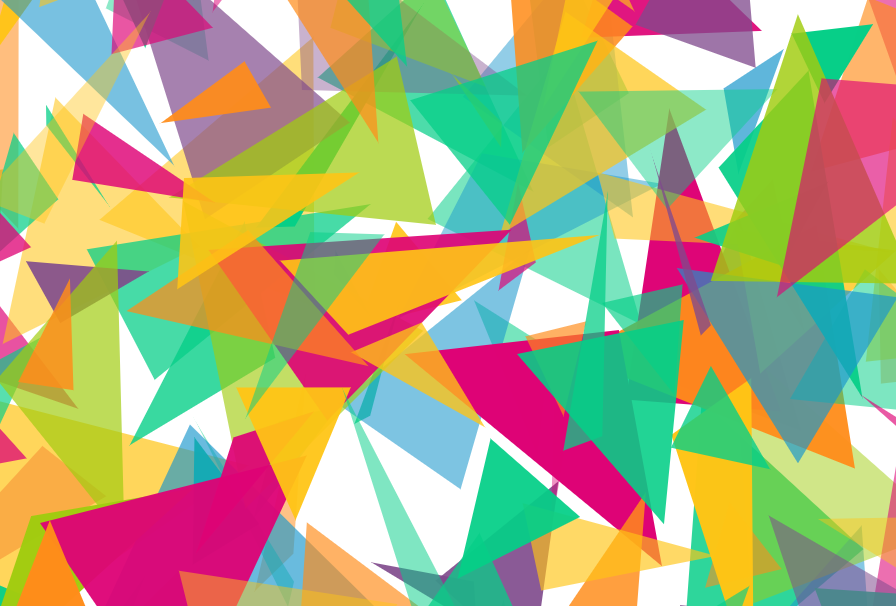
Reproduce this background procedurally as a Shadertoy shader.

```glsl
// Scattered translucent triangles in bright colours, layered over white paper.

#define TRIANGLES 138
#define MIN_RADIUS 0.08
#define MAX_RADIUS 0.285
#define MIN_ALPHA 0.42
#define MAX_ALPHA 1.0
#define MIN_ARC 0.12
#define MAX_ARC 2.6
#define MARGIN 0.15
#define COLOUR_STEP 0.23607
#define SEED 17u

const vec3 PAPER   = vec3(1.0);
const vec3 GREEN   = vec3(0.02, 0.81, 0.53);
const vec3 YELLOW  = vec3(1.00, 0.77, 0.08);
const vec3 ORANGE  = vec3(1.00, 0.55, 0.10);
const vec3 MAGENTA = vec3(0.87, 0.01, 0.46);
const vec3 LIME    = vec3(0.63, 0.80, 0.06);
const vec3 BLUE    = vec3(0.10, 0.59, 0.80);
const vec3 PURPLE  = vec3(0.50, 0.29, 0.55);

// Integer hash, advancing the state and returning a value in 0..1
float random(inout uint state) {
    state = state * 747796405u + 2891336453u;
    uint word = ((state >> ((state >> 28u) + 4u)) ^ state) * 277803737u;
    word = (word >> 22u) ^ word;
    return float(word >> 8u) / 16777216.0;
}

// Weighted choice from the palette
vec3 pickColour(float h) {
    if (h < 0.30) return GREEN;
    if (h < 0.48) return YELLOW;
    if (h < 0.60) return ORANGE;
    if (h < 0.76) return MAGENTA;
    if (h < 0.85) return LIME;
    if (h < 0.93) return BLUE;
    return PURPLE;
}

// Signed distance to the line through a and b
float lineDistance(vec2 p, vec2 a, vec2 b) {
    vec2 edge = b - a;
    return dot(p - a, vec2(edge.y, -edge.x)) / max(length(edge), 1e-5);
}

// Largest edge distance, negative inside; corners run counter-clockwise
float triangleDistance(vec2 p, vec2 a, vec2 b, vec2 c) {
    return max(lineDistance(p, a, b), max(lineDistance(p, b, c), lineDistance(p, c, a)));
}

vec2 direction(float angle) {
    return vec2(cos(angle), sin(angle));
}

void mainImage(out vec4 fragColor, in vec2 fragCoord) {
    vec2 p = fragCoord / iResolution.y;
    vec2 canvas = vec2(iResolution.x / iResolution.y, 1.0);
    vec3 colour = PAPER;

    for (int i = 0; i < TRIANGLES; i++) {
        uint state = uint(i) * 1973u + SEED * 9277u;
        random(state);

        // Even scatter from a low-discrepancy sequence, loosened by jitter
        vec2 spread = fract(0.5 + float(i) * vec2(0.75488, 0.56984));
        vec2 jitter = vec2(random(state), random(state)) - 0.5;
        vec2 centre = spread * (canvas + 2.0 * MARGIN) - MARGIN + 0.15 * jitter;

        // Corners on a circle; a short first arc makes a sliver
        float radius = mix(MIN_RADIUS, MAX_RADIUS, random(state));
        float angleA = 6.28318 * random(state);
        float angleB = angleA + mix(MIN_ARC, MAX_ARC, random(state));
        float angleC = angleB + mix(0.9, MAX_ARC, random(state));
        vec2 a = centre + radius * direction(angleA);
        vec2 b = centre + radius * direction(angleB);
        vec2 c = centre + radius * direction(angleC);

        // Irrational steps keep the palette shares steady and neighbours apart
        vec3 ink = pickColour(fract(0.31 + float(i) * COLOUR_STEP));

        // Blend over the layers below with a one-pixel soft edge
        float alpha = mix(MIN_ALPHA, MAX_ALPHA, random(state));
        float cover = clamp(0.5 - triangleDistance(p, a, b, c) * iResolution.y, 0.0, 1.0);
        colour = mix(colour, ink, alpha * cover);
    }

    fragColor = vec4(colour, 1.0);
}
```
